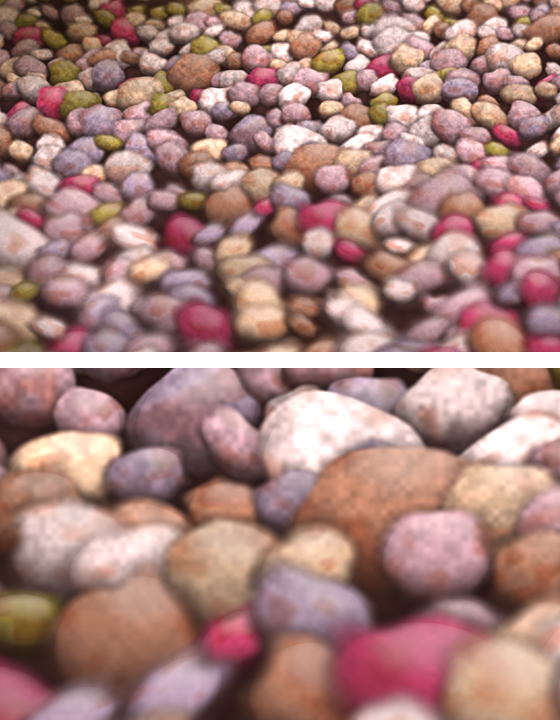
Top: the whole. Bottom: its middle third, enlarged.
This texture is drawn by a WebGL 1 fragment shader. Its source:

```glsl
precision highp float;
uniform vec2 u_resolution;

// Layout, in canvas heights
const float HORIZON = 1.9;      // stones shrink toward this height
const float CELL = 0.064;       // cell width per unit of distance to horizon
const float ROW_STEP = 0.040;   // logarithmic row spacing
const float BIG_SHARE = 0.06;
const float BIG_SCALE = 1.5;

// Focus and light
const float FOCUS_Y = 0.76;
const float NEAR_BLUR = 0.021;
const float FAR_BLUR = 0.006;
const float CONTACT = 0.62;     // brightness beside a covering stone
const vec3 LIGHT = vec3(0.14, 0.80, 0.58);

// Colours
const vec3 SHADOW = vec3(0.13, 0.065, 0.06);
const vec3 GAP = vec3(0.25, 0.15, 0.135);
const vec3 GLOW = vec3(0.98, 0.91, 0.89);
const vec3 MAUVE = vec3(0.74, 0.57, 0.60);
const vec3 LILAC = vec3(0.67, 0.56, 0.64);
const vec3 BLUSH = vec3(0.91, 0.79, 0.78);
const vec3 PEACH = vec3(0.86, 0.70, 0.58);
const vec3 RUST = vec3(0.66, 0.45, 0.36);
const vec3 OLIVE = vec3(0.59, 0.50, 0.24);
const vec3 CRIMSON = vec3(0.71, 0.24, 0.37);

float hash(vec2 p) {
  return fract(sin(dot(p, vec2(127.1, 311.7))) * 43758.5453);
}

float noise(vec2 p) {
  vec2 i = floor(p), f = fract(p);
  f = f * f * (3.0 - 2.0 * f);
  return mix(mix(hash(i), hash(i + vec2(1.0, 0.0)), f.x),
             mix(hash(i + vec2(0.0, 1.0)), hash(i + vec2(1.0, 1.0)), f.x), f.y);
}

// Stone colour: warmer and more olive toward the back
vec3 stoneColour(vec2 id, vec2 centre) {
  float pick = hash(id + 3.7);
  float back = smoothstep(0.62, 1.0, centre.y);
  float warm = mix(0.0, 0.18, back);
  vec3 c = MAUVE;
  c = mix(c, LILAC, step(0.27 - warm * 0.6, pick));
  c = mix(c, BLUSH, step(0.40 - warm, pick));
  c = mix(c, PEACH, step(0.66 - warm, pick));
  c = mix(c, RUST, step(0.83 - warm * 0.7, pick));
  c = mix(c, OLIVE, step(0.95 - warm * 0.7, pick));
  float reds = smoothstep(0.55, 0.85, noise(centre * 3.2 + 8.0)) * (1.0 - back);
  c = mix(c, CRIMSON, step(1.0 - 0.03 - 0.16 * reds, hash(id + 9.1)));
  return c * mix(0.84, 1.14, hash(id + 5.3));
}

// Lit and mottled surface; q is the unit stone frame, n the surface normal
vec3 shadeStone(vec2 id, vec2 centre, vec2 p, vec2 q, vec3 n, float sharp) {
  vec3 base = stoneColour(id, centre);
  float blotch = noise(q * 2.3 + id * 7.0);
  float pits = noise(p * 75.0 + id) * 0.55 + noise(p * 170.0) * 0.45;
  base = mix(base, base * vec3(0.88, 0.74, 0.68), smoothstep(0.45, 0.9, blotch));
  base *= 1.0 + (pits - 0.5) * mix(0.14, 0.62, sharp);
  float facing = dot(n, normalize(LIGHT)) + (blotch - 0.5) * 0.25;
  vec3 c = mix(SHADOW, base, 0.24 + 0.82 * smoothstep(-0.5, 0.75, facing));
  return mix(c, GLOW, 0.42 * smoothstep(0.62, 1.08, facing));
}

void main() {
  vec2 p = gl_FragCoord.xy / u_resolution.y;
  float nearness = smoothstep(FOCUS_Y, 0.05, p.y);
  float blur = NEAR_BLUR * nearness + FAR_BLUR * smoothstep(FOCUS_Y, 1.05, p.y);
  float sharp = 1.0 - smoothstep(0.0, 0.012, blur);
  blur += 1.2 / u_resolution.y;

  vec3 colour = mix(SHADOW, GAP, noise(p * 35.0) + 0.15);
  float row = floor(log(HORIZON / (HORIZON - p.y)) / ROW_STEP);

  // Paint stones from back rows to front rows
  for (int k = 0; k < 7; k++) {
    float j = row + 3.0 - float(k);
    float reach = HORIZON * exp(-j * ROW_STEP);
    float size = CELL * reach;
    float shift = hash(vec2(j, 2.5)) * 9.0;
    float column = floor(p.x / size + shift);
    for (int m = -2; m <= 2; m++) {
      vec2 id = vec2(column + float(m), j);
      vec2 jitter = vec2(hash(id), hash(id + 17.3)) - 0.5;
      vec2 centre = vec2((id.x + 0.5 - shift) * size, HORIZON - reach);
      centre += jitter * size * 0.6;

      float big = mix(1.0, BIG_SCALE, step(1.0 - BIG_SHARE, hash(id + 31.0)));
      float radius = size * mix(0.40, 0.80, hash(id + 11.0)) * big;
      float flatness = mix(0.56, 0.92, hash(id + 23.0));
      float angle = (hash(id + 41.0) - 0.5) * 1.5;
      mat2 turn = mat2(cos(angle), -sin(angle), sin(angle), cos(angle));
      vec2 q = turn * (p - centre) / (radius * vec2(1.0, flatness));
      float d = length(q);
      if (d < 1.7) {
        // Lumpy outline, between an ellipse and a rounded block
        vec2 q4 = q * q * q * q;
        d = mix(d, sqrt(sqrt(q4.x + q4.y)), 0.35);
        d += (noise(q * 1.7 + id * 3.1) - 0.5) * 0.34;
        float edge = min(blur / (radius * flatness), 0.5);
        float cover = 1.0 - smoothstep(1.0 - edge, 1.0 + edge, d);
        colour *= mix(CONTACT, 1.0, smoothstep(0.85, 1.3, d));
        vec2 slope = (q * turn) * min(1.0, 1.0 / max(length(q), 0.001));
        vec3 n = vec3(slope, sqrt(max(1.0 - dot(slope, slope), 0.0)));
        colour = mix(colour, shadeStone(id, centre, p, q, n, sharp), cover);
      }
    }
  }

  // Broad patches of light, and shade in the far left corner
  float patches = noise(p * 3.6 + 4.0) * 0.6 + noise(p * 8.0) * 0.4;
  colour *= mix(0.86, 1.20, patches);
  float corner = 1.0 - smoothstep(0.05, 0.55, length((p - vec2(0.1, 1.0)) * vec2(0.8, 1.5)));
  colour *= mix(vec3(1.0), vec3(0.62, 0.58, 0.48), corner);
  gl_FragColor = vec4(clamp(colour, 0.0, 1.0), 1.0);
}
```
